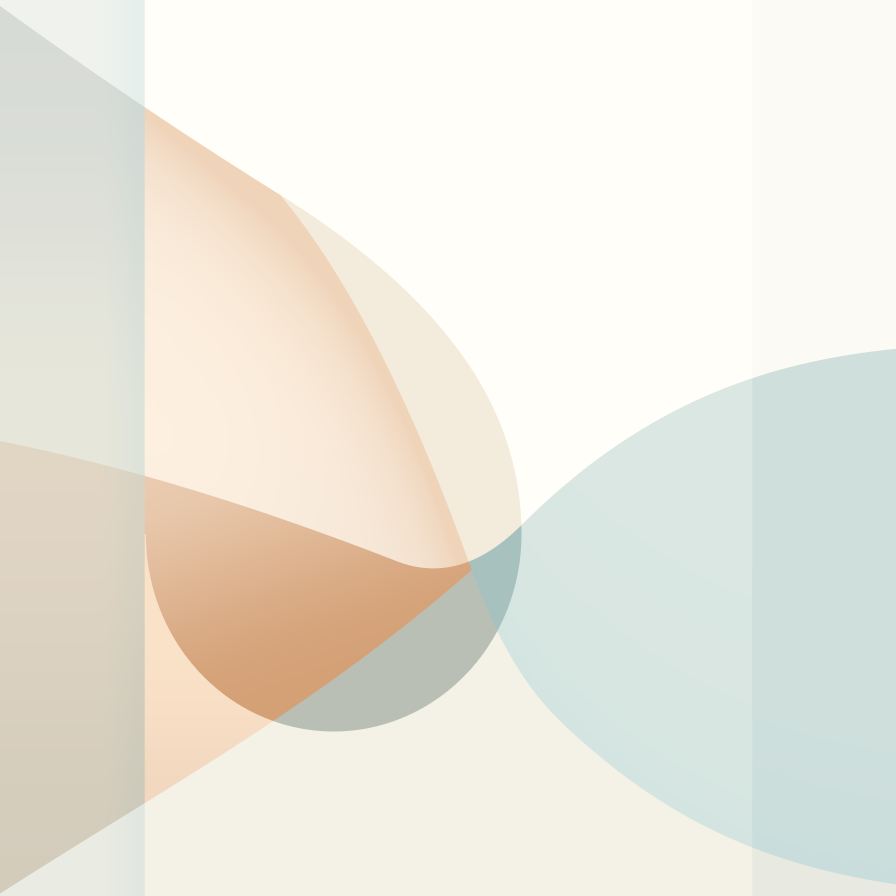
Write a Shadertoy shader that draws this background.

```glsl
// Soft translucent curves: a peach drop crossing a pale teal lobe between two vertical veils.
#define LEFT_VEIL 0.1615
#define RIGHT_VEIL 0.8395
#define BOWL_CENTER vec2(0.3724, 0.5964)
#define BOWL_RADII vec2(0.2096, 0.2200)
#define RIM_WIDTH 0.045
#define RIM_STRENGTH 0.85

const vec3 PAPER = vec3(1.0, 0.998, 0.977);
const vec3 CREAM = vec3(0.957, 0.945, 0.900);
const vec3 IVORY = vec3(0.953, 0.922, 0.860);
const vec3 STONE = vec3(0.730, 0.750, 0.710);
const vec3 TEAL  = vec3(0.655, 0.755, 0.745);
const vec3 MIST  = vec3(0.855, 0.905, 0.885);

// Cubic through two knots (position, value, slope), extended by straight lines.
float hermite(float x, vec3 a, vec3 b) {
    float span = b.x - a.x;
    float t = clamp((x - a.x) / span, 0.0, 1.0);
    float s = 1.0 - t;
    float curve = s * s * (1.0 + 2.0 * t) * a.y + t * t * (3.0 - 2.0 * t) * b.y
                + span * t * s * (s * a.z - t * b.z);
    return curve + a.z * min(x - a.x, 0.0) + b.z * max(x - b.x, 0.0);
}

// Right-hand limit of the drop, as x for a given y.
float roofX(float y) {
    vec3 top = vec3(0.0065, 0.0, 1.37);
    vec3 bend = vec3(0.2174, 0.3125, 1.6);
    vec3 side = vec3(0.5964, 0.582, 0.0);
    return y < bend.x ? hermite(y, top, bend) : hermite(y, bend, side);
}

// Long wave that crosses the whole canvas.
float waveY(float x) {
    vec3 start = vec3(0.0, 0.4922, 0.2);
    vec3 dip = vec3(0.4427, 0.6263, 0.39);
    vec3 rise = vec3(0.582, 0.586, -1.0);
    vec3 end = vec3(1.0, 0.3893, -0.1);
    if (x < dip.x) return hermite(x, start, dip);
    return x < rise.x ? hermite(x, dip, rise) : hermite(x, rise, end);
}

// Arc falling from the drop's shoulder to the lower right.
float arcY(float x) {
    vec3 shoulder = vec3(0.3125, 0.2174, 1.2);
    vec3 waist = vec3(0.5247, 0.6315, 2.8);
    vec3 hip = vec3(0.6641, 0.8398, 0.85);
    vec3 foot = vec3(1.0, 0.987, 0.15);
    if (x < waist.x) return hermite(x, shoulder, waist);
    return x < hip.x ? hermite(x, waist, hip) : hermite(x, hip, foot);
}

// Diagonal rising from the lower left corner.
float rampY(float x) {
    return hermite(x, vec3(0.0, 0.9974, -0.645), vec3(0.5273, 0.6354, -0.88));
}

// Antialiased coverage of the side where d is positive.
float cover(float d) {
    return clamp(0.5 + d / max(length(vec2(dFdx(d), dFdy(d))), 1e-5), 0.0, 1.0);
}

void mainImage(out vec4 fragColor, in vec2 fragCoord) {
    // Canvas fractions, with y measured downward from the top
    vec2 p = fragCoord / iResolution.xy;
    p.y = 1.0 - p.y;

    // Coverage of each shape
    float roofGap = roofX(p.y) - p.x;
    float arcGap = p.y - arcY(p.x);
    float roof = cover(roofGap);
    float bowl = cover(1.0 - length((p - BOWL_CENTER) / BOWL_RADII));
    float drop = p.y < BOWL_CENTER.y ? roof : bowl;
    float underWave = cover(p.y - waveY(p.x));
    float leftOfArc = cover(arcGap);
    float aboveRamp = cover(rampY(p.x) - p.y);

    // Glowing peach body, darker toward its two outer rims
    float rim = exp(-max(arcGap, 0.0) * 0.45 / RIM_WIDTH)
              + 0.7 * exp(-max(roofGap, 0.0) * 0.55 / RIM_WIDTH);
    vec3 glow = mix(vec3(0.992, 0.942, 0.880), vec3(0.970, 0.920, 0.865),
                    smoothstep(0.05, 0.35, distance(p, vec2(0.19, 0.42))));
    glow = mix(glow, vec3(0.932, 0.815, 0.705), RIM_STRENGTH * min(rim, 1.0));

    // Shaded wedge and teal lobe
    float depth = smoothstep(0.51, 0.82, p.y + 0.35 * (p.x - 0.17));
    vec3 clay = mix(vec3(0.920, 0.800, 0.695), vec3(0.832, 0.632, 0.468), depth);
    vec3 peach = mix(vec3(0.978, 0.885, 0.785), vec3(0.950, 0.845, 0.750),
                     smoothstep(0.72, 0.90, p.y));
    vec3 lobe = MIST - vec3(0.025, 0.008, 0.002) * exp(min(arcGap, 0.0) * 9.0);

    // Assemble the regions on both sides of the wave
    vec3 above = mix(PAPER, mix(IVORY, glow, leftOfArc), drop);
    vec3 wedge = mix(peach, clay, drop);
    vec3 ground = mix(CREAM, STONE, drop);
    vec3 below = mix(mix(lobe, TEAL, drop), mix(ground, wedge, aboveRamp), leftOfArc);
    vec3 color = mix(above, below, underWave);

    // Right veil
    vec3 tint = mix(vec3(0.990, 0.982, 0.978), vec3(0.950, 0.967, 0.977), underWave);
    color *= mix(vec3(1.0), tint, cover(p.x - RIGHT_VEIL));

    // Left veil, cooler along its inner edge
    vec3 sage = mix(vec3(0.845, 0.860, 0.840), vec3(0.905, 0.903, 0.858),
                    smoothstep(0.05, 0.48, p.y));
    vec3 sand = mix(vec3(0.882, 0.838, 0.770), vec3(0.830, 0.800, 0.735),
                    smoothstep(0.50, 0.98, p.y));
    vec3 veilTop = mix(vec3(0.937, 0.950, 0.930), sage, roof);
    vec3 veilBase = mix(vec3(0.917, 0.920, 0.887), sand, aboveRamp);
    vec3 veil = mix(veilTop, veilBase, underWave);
    veil *= mix(vec3(1.0), vec3(0.960, 0.985, 0.992), smoothstep(0.11, LEFT_VEIL, p.x));
    color = mix(color, veil, cover(LEFT_VEIL - p.x));

    fragColor = vec4(color, 1.0);
}
```
